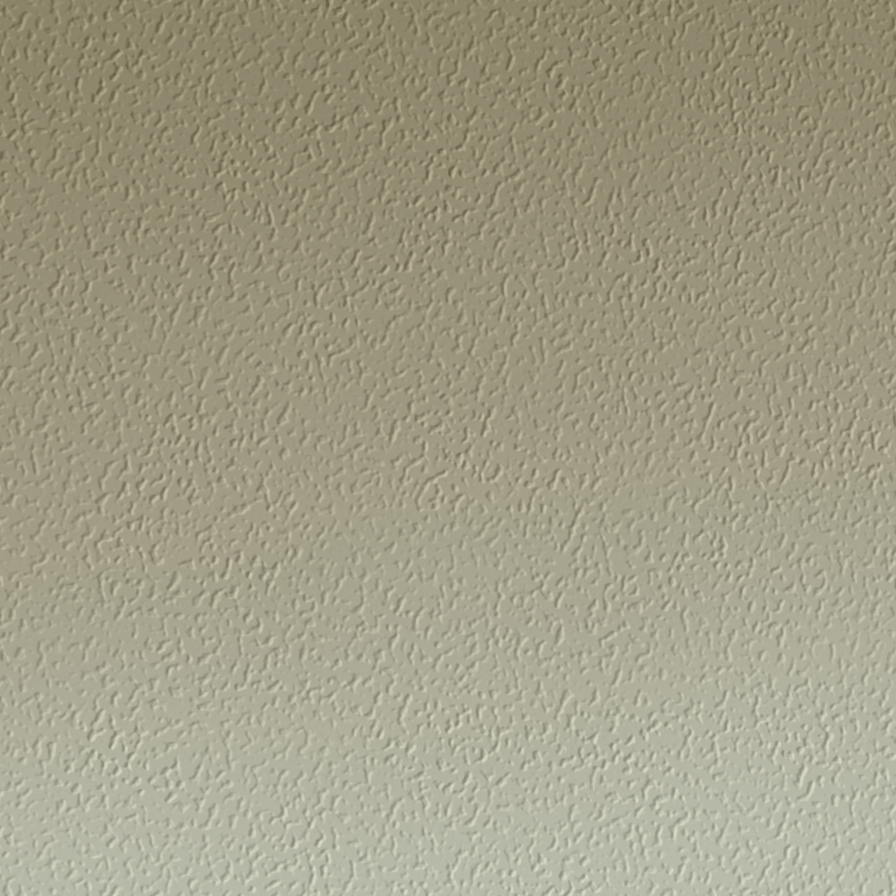
Write a WebGL 1 fragment shader that draws this texture.

```glsl
precision highp float;
// Draws a beige stippled plaster wall under soft light that brightens towards the floor.

uniform vec2 u_resolution;

// Wall colours, from the warm shaded top to the cool lit bottom
const vec3 TOP_COLOR = vec3(0.545, 0.518, 0.415);
const vec3 MIDDLE_COLOR = vec3(0.626, 0.606, 0.515);
const vec3 BOTTOM_COLOR = vec3(0.725, 0.735, 0.670);
const vec3 HIGHLIGHT_TINT = vec3(1.0, 0.97, 0.84);
const vec3 SHADOW_TINT = vec3(1.0, 1.0, 0.96);
const float LIGHT_TILT = 0.12;

// Stipple shape: grains per canvas, across and along their slanted axis
const vec2 GRAIN_DENSITY = vec2(116.0, 88.0);
const float GRAIN_ANGLE = 0.42;
const float RIGHT_SHRINK = 0.12;
const float BUMP_FOOT = -0.02;
const float BUMP_TOP = 0.54;

// Relief lighting
const vec2 LIGHT_STEP = vec2(0.0017, -0.0008);
const float HIGHLIGHT_GAIN = 0.110;
const float SHADOW_GAIN = 0.125;
const float SPECKLE = 0.012;

float hash(vec2 p) {
    vec3 q = fract(vec3(p.xyx) * 0.1031);
    q += dot(q, q.yzx + 33.33);
    return fract((q.x + q.y) * q.z);
}

// Dot product of a random unit gradient at a lattice corner with the offset
float cornerSlope(vec2 cell, vec2 offset) {
    float angle = 6.2832 * hash(cell);
    return dot(vec2(cos(angle), sin(angle)), offset);
}

float gradientNoise(vec2 p) {
    vec2 cell = floor(p);
    vec2 f = fract(p);
    vec2 blend = f * f * f * (f * (f * 6.0 - 15.0) + 10.0);
    float low = mix(cornerSlope(cell, f),
                    cornerSlope(cell + vec2(1.0, 0.0), f - vec2(1.0, 0.0)), blend.x);
    float high = mix(cornerSlope(cell + vec2(0.0, 1.0), f - vec2(0.0, 1.0)),
                     cornerSlope(cell + 1.0, f - 1.0), blend.x);
    return mix(low, high, blend.y);
}

// Raised grains on a flat ground, finer towards the right
float plasterHeight(vec2 uv) {
    vec2 p = uv;
    p.x += RIGHT_SHRINK * uv.x * uv.x;
    float c = cos(GRAIN_ANGLE);
    float s = sin(GRAIN_ANGLE);
    vec2 grain = vec2(c * p.x - s * p.y, s * p.x + c * p.y) * GRAIN_DENSITY + 200.0;
    float height = gradientNoise(grain);
    height += 0.40 * gradientNoise(grain * 1.73 + 41.7);
    height += 0.25 * gradientNoise(grain * 0.43 + 17.3);
    return smoothstep(BUMP_FOOT, BUMP_TOP, height);
}

vec3 wallColor(vec2 uv) {
    float drop = 1.0 - uv.y + LIGHT_TILT * (uv.x - 0.5);
    drop += 0.04 * gradientNoise(uv * 4.0 + 9.0);
    vec3 upper = mix(TOP_COLOR, MIDDLE_COLOR, smoothstep(-0.1, 0.6, drop));
    return mix(upper, BOTTOM_COLOR, smoothstep(0.42, 1.05, drop));
}

void main() {
    vec2 uv = gl_FragCoord.xy / u_resolution;

    // Slope facing the light, varying gently over the wall
    float facing = plasterHeight(uv - LIGHT_STEP) - plasterHeight(uv + LIGHT_STEP);
    float strength = 1.0 + 0.5 * gradientNoise(uv * 9.0 + 60.0);
    float highlight = max(facing, 0.0) * HIGHLIGHT_GAIN * strength;
    float shadow = max(-facing, 0.0) * SHADOW_GAIN * strength;

    vec3 color = wallColor(uv);
    color += highlight * HIGHLIGHT_TINT - shadow * SHADOW_TINT;
    color += SPECKLE * gradientNoise(uv * 190.0 + 300.0);
    gl_FragColor = vec4(clamp(color, 0.0, 1.0), 1.0);
}
```
